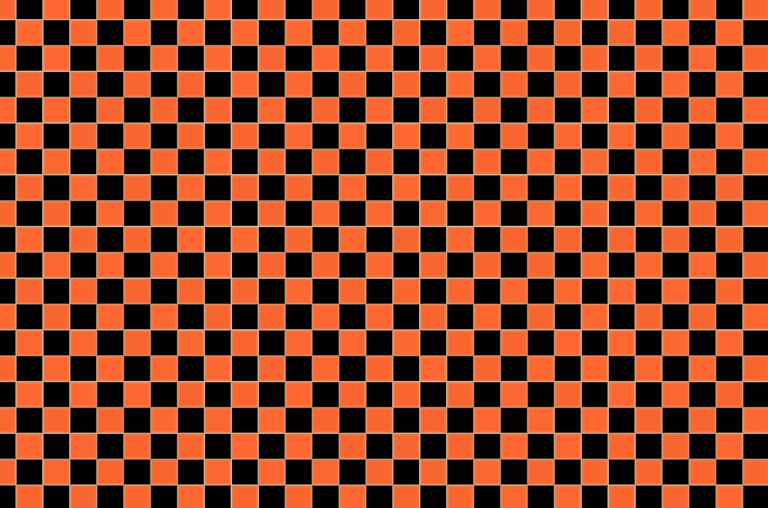
Write a Shadertoy shader that draws this pattern.

```glsl
const vec2 CELLS = vec2(28.53, 19.65);       // squares across and down
const vec2 FIRST_LINE = vec2(0.594, 0.89);   // cells before the first full line
const float LINE_WIDTH = 0.052;              // in cells
const float HALO_WIDTH = 0.085;              // in cells
const float HALO_AMOUNT = 0.75;
const vec2 BEAT_RATE = vec2(0.143, 0.48);    // rhythm of bright and dim lines
const vec2 BEAT_PEAK = vec2(1.0, 10.0);
const float DIM_LINE = 0.5;
const float SEGMENT_WEAR = 0.25;
const float TONE_WEAR = 0.025;
const float TAU = 6.28318;

const vec3 BLACK = vec3(0.008, 0.0, 0.0);
const vec3 ORANGE = vec3(0.985, 0.40, 0.19);
const vec3 HALO = vec3(0.90, 0.49, 0.31);
const vec3 CREAM = vec3(0.90, 0.75, 0.59);

float hash(vec2 p) {
    vec3 q = fract(vec3(p.xyx) * 0.1031);
    q += dot(q, q.yzx + 33.33);
    return fract((q.x + q.y) * q.z);
}

// Share of a pixel covered by a line, on each axis
vec2 lineCoverage(vec2 d, vec2 pixel) {
    vec2 upper = min(d + 0.5 * LINE_WIDTH, 0.5 * pixel);
    vec2 lower = max(d - 0.5 * LINE_WIDTH, -0.5 * pixel);
    return clamp((upper - lower) / pixel, 0.0, 1.0);
}

// Brightness of the nearest vertical and horizontal line segments
vec2 lineStrength(vec2 line, vec2 cell) {
    vec2 beat = 0.5 + 0.5 * cos(TAU * BEAT_RATE * (line - BEAT_PEAK));
    vec2 wear = vec2(hash(vec2(line.x, cell.y) + 17.0),
                     hash(vec2(cell.x, line.y) + 71.0));
    return mix(vec2(DIM_LINE), vec2(1.0), beat) * (1.0 - SEGMENT_WEAR * wear);
}

void mainImage(out vec4 fragColor, in vec2 fragCoord) {
    vec2 grid = fragCoord / iResolution.xy * CELLS - FIRST_LINE;
    vec2 pixel = CELLS / iResolution.xy;
    vec2 cell = floor(grid);
    vec2 line = floor(grid + 0.5);
    vec2 d = grid - line;

    // Smoothed checker: the sign flips across every line
    vec2 side = clamp(2.0 * d / pixel, -1.0, 1.0) * (1.0 - 2.0 * mod(line, 2.0));
    float checker = 0.5 - 0.5 * side.x * side.y;

    // Orange squares, paler along their rims
    float edge = min(abs(d.x), abs(d.y));
    float soft = 0.5 * max(pixel.x, pixel.y);
    float rim = 1.0 - smoothstep(HALO_WIDTH - soft, HALO_WIDTH + soft, edge);
    vec3 square = mix(ORANGE, HALO, HALO_AMOUNT * rim);
    square *= 1.0 + TONE_WEAR * (hash(cell + 43.0) - 0.5);
    vec3 color = mix(BLACK, square, checker);

    // Thin pale grid lines
    vec2 ink = lineCoverage(d, pixel) * lineStrength(line, cell);
    color = mix(color, CREAM, max(ink.x, ink.y));

    fragColor = vec4(color, 1.0);
}
```
